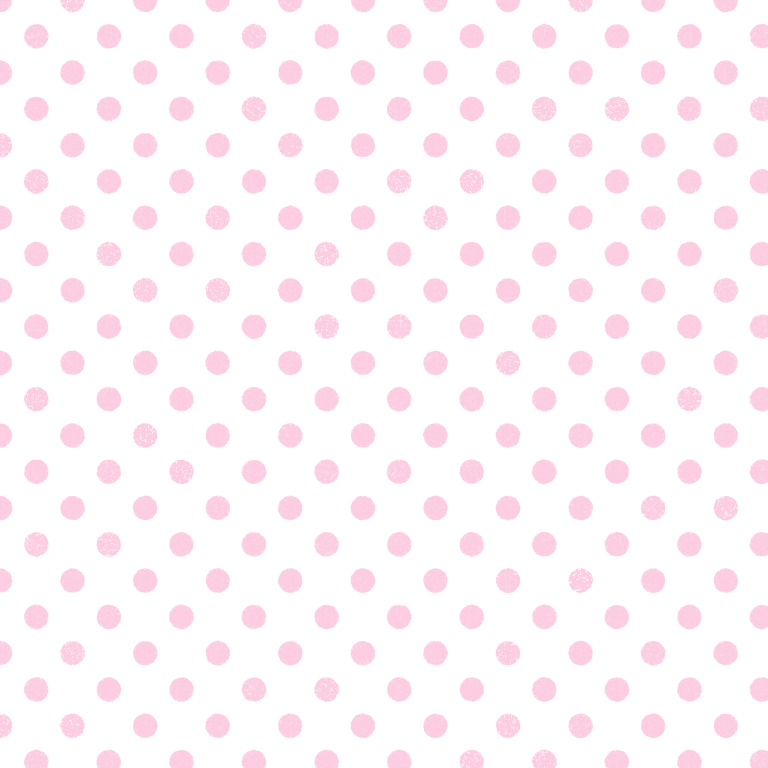
Write a Shadertoy shader that draws this pattern.

```glsl
// Staggered pink polka dots on white, with slightly frayed rims and faint flecks of wear.

const vec3 PAPER = vec3(1.0);
const vec3 PINK = vec3(0.99, 0.80, 0.88);
const float PERIOD = 0.0945;       // spacing of dots along a row
const float RADIUS = 0.0158;
const float FRAY = 0.0009;         // depth of the rim roughness
const float FRAY_DETAIL = 5.0;     // rim teeth frequency
const float FLECK_SCALE = 620.0;   // flecks per canvas unit
const float WEAR_MIN = 0.12;
const float WEAR_MAX = 0.65;

float hash(vec2 p) {
    vec3 q = fract(p.xyx * vec3(0.1031, 0.1030, 0.0973));
    q += dot(q, q.yzx + 33.33);
    return fract((q.x + q.y) * q.z);
}

float valueNoise(vec2 p) {
    vec2 i = floor(p), f = fract(p);
    f = f * f * (3.0 - 2.0 * f);
    float low = mix(hash(i), hash(i + vec2(1, 0)), f.x);
    float high = mix(hash(i + vec2(0, 1)), hash(i + vec2(1, 1)), f.x);
    return mix(low, high, f.y);
}

void mainImage(out vec4 fragColor, in vec2 fragCoord) {
    // Canvas units, measured from the top left corner
    vec2 p = vec2(fragCoord.x, iResolution.y - fragCoord.y) / iResolution.y;
    float pixel = 1.0 / iResolution.y;

    // The staggered grid is a square grid on its diagonals
    vec2 diagonal = vec2(p.x + p.y, p.x - p.y) / PERIOD;
    vec2 cell = floor(diagonal + 0.5);
    vec2 d = diagonal - cell;
    vec2 offset = 0.5 * PERIOD * vec2(d.x + d.y, d.x - d.y);
    float dist = length(offset);

    // Rough rim, different on each dot
    vec2 seed = cell * 17.0 + 400.0;
    vec2 direction = offset / max(dist, 1e-5);
    float fray = FRAY * (valueNoise(direction * FRAY_DETAIL + seed) - 0.5);
    float rim = dist - RADIUS - fray;
    float dotMask = 1.0 - smoothstep(-0.75 * pixel, 0.75 * pixel, rim);

    // Pale flecks; a few dots are clearly more worn
    float wear = mix(WEAR_MIN, WEAR_MAX, pow(hash(seed + 7.0), 5.0));
    float fleck = smoothstep(0.58, 0.88, valueNoise(offset * FLECK_SCALE + seed));
    float rimWear = smoothstep(0.7, 1.0, dist / RADIUS);
    float fade = fleck * min(wear + 0.2 * rimWear, 1.0);

    fragColor = vec4(mix(PAPER, PINK, dotMask * (1.0 - fade)), 1.0);
}
```
